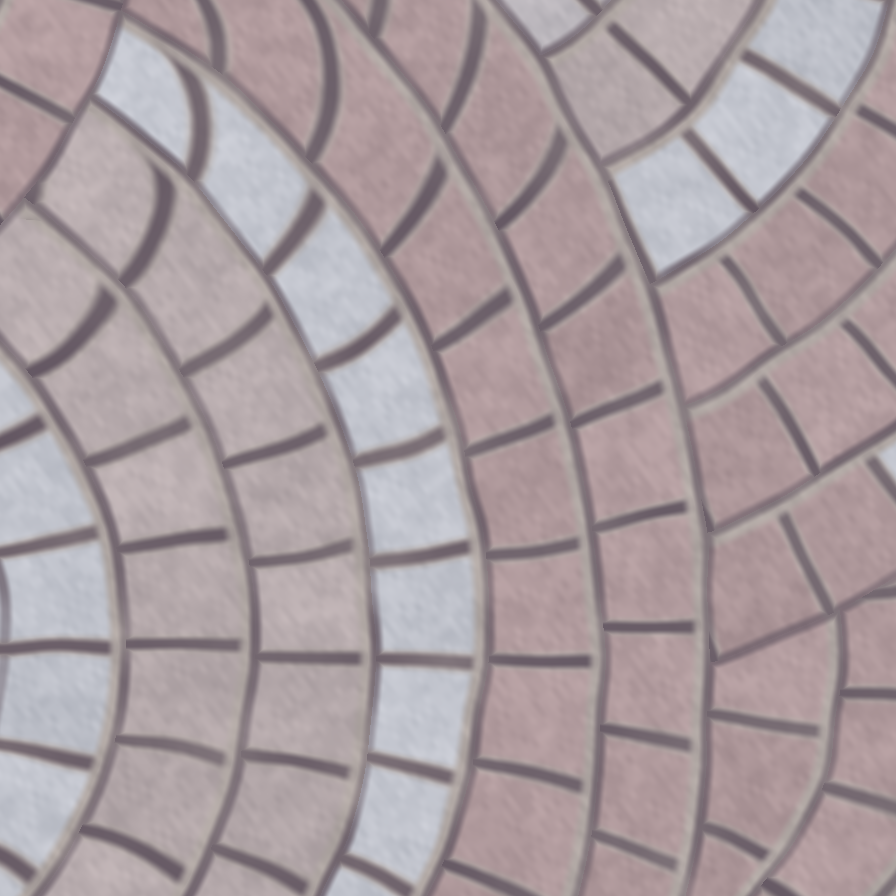
A WebGL 2 fragment shader for this texture:

```glsl
#version 300 es
precision highp float;
// Cobblestone paving: curved columns of setts meeting two fans of rings.

#define WARP 0.004          // wobble of the joints
#define SIDE_WIDTH 0.0045   // half width of shadows along a course
#define JOINT_WIDTH 0.0050  // half width of shadows across a course
#define BLUR 0.0060         // softness of all edges
#define MORTAR 0.0170       // width of the light mortar strip
#define RING_STEP 0.1400    // width of one fan ring
#define JOINT_TILT 1.55     // how fast the column joints turn
#define LEVEL_Y 0.715       // height (from the top) where joints lie flat
#define GRAIN 0.050         // strength of the stone texture

uniform vec2 u_resolution;
out vec4 fragColor;

const vec3 RED_STONE = vec3(0.685, 0.598, 0.608);
const vec3 PALE_STONE = vec3(0.715, 0.668, 0.676);
const vec3 WHITE_STONE = vec3(0.755, 0.765, 0.800);
const vec3 MORTAR_COLOR = vec3(0.690, 0.655, 0.640);
const vec3 SHADOW = vec3(0.390, 0.340, 0.385);

// Left edge of each column: rightmost x, its y from the top, arc radius.
const vec3 EDGES[9] = vec3[9](
  vec3(0.005, 0.715, 0.42), vec3(0.141, 0.715, 0.47), vec3(0.284, 0.715, 0.60),
  vec3(0.419, 0.715, 0.74), vec3(0.543, 0.690, 0.77), vec3(0.674, 0.755, 1.12),
  vec3(0.794, 0.730, 1.24), vec3(0.940, 0.742, 0.39), vec3(1.080, 0.742, 0.39));
// First joint and joint spacing in each column.
const vec2 ROWS[8] = vec2[8](
  vec2(0.607, 0.116), vec2(0.381, 0.113), vec2(0.271, 0.116), vec2(0.146, 0.1185),
  vec2(0.113, 0.125), vec2(0.085, 0.123), vec2(0.806, 0.134), vec2(0.777, 0.117));
// Angle of one joint in each ring of the right fan.
const float RING_PHASE[6] = float[6](0.80, 0.796, 0.726, 0.604, 0.536, 0.461);

const vec2 RIGHT_FAN = vec2(0.521, -0.130);
const vec2 LEFT_FAN = vec2(-0.391, -0.130);

// side, joint: distances to shadows; inner: distance to the mortar side
struct Stone { float side; float joint; float inner; float tone; vec2 id; };

float hash(vec2 p) {
  vec3 h = fract(vec3(p.xyx) * 0.1031);
  h += dot(h, h.yzx + 33.33);
  return fract((h.x + h.y) * h.z);
}

float noise(vec2 p) {
  vec2 i = floor(p), f = fract(p);
  f = f * f * (3.0 - 2.0 * f);
  return mix(mix(hash(i), hash(i + vec2(1, 0)), f.x),
             mix(hash(i + vec2(0, 1)), hash(i + vec2(1, 1)), f.x), f.y);
}

float edgeX(int i, float y) {
  vec3 e = EDGES[i];
  float dy = y - e.y;
  return e.x - e.z + sqrt(max(e.z * e.z - dy * dy, 0.0));
}

float edgeDistance(int i, vec2 q) {
  float slope = (q.y - EDGES[i].y) / EDGES[i].z;
  return (q.x - edgeX(i, q.y)) * sqrt(max(1.0 - slope * slope, 0.1));
}

Stone columnStone(vec2 q, int col) {
  float left = edgeDistance(col, q), right = -edgeDistance(col + 1, q);
  float middle = 0.5 * (edgeX(col, q.y) + edgeX(col + 1, q.y)) - 0.008;
  float tilt = JOINT_TILT * (q.y - LEVEL_Y);
  float t = (q.y - tilt * (q.x - middle) - ROWS[col].x) / ROWS[col].y;
  float joint = min(fract(t), 1.0 - fract(t)) * ROWS[col].y / sqrt(1.0 + tilt * tilt);
  float tone = (col == 0 || col == 3) ? 1.0 : (col < 3 ? 0.5 : 0.0);
  return Stone(min(abs(left), abs(right)), joint, right, tone, vec2(col, floor(t)));
}

Stone fanStone(vec2 q, vec2 center, float base, float turn) {
  vec2 d = q - center;
  float r = length(d), ring = clamp(floor((r - base) / RING_STEP), 0.0, 5.0);
  float inner = r - base - ring * RING_STEP;
  float angleStep = 0.1295 / (base + (ring + 0.5) * RING_STEP + 0.026);
  float t = (atan(d.x, d.y) - RING_PHASE[int(ring)] - turn) / angleStep;
  float joint = min(fract(t), 1.0 - fract(t)) * angleStep * r;
  float tone = ring == 2.0 ? 1.0 : (ring == 0.0 ? 0.75 : (ring == 1.0 ? 0.5 : 0.0));
  if (ring == 5.0 && t >= 1.0) tone = 1.0;
  return Stone(min(abs(inner), abs(RING_STEP - inner)), joint, inner, tone, vec2(ring + 20.0, floor(t)));
}

void main() {
  vec2 uv = gl_FragCoord.xy / u_resolution;
  vec2 q = vec2(uv.x, 1.0 - uv.y);
  vec2 p = q + WARP * (2.0 * vec2(noise(q * 15.0), noise(q * 15.0 + 40.0)) - 1.0);

  // Pick the course this point lies in
  int col = 0;
  for (int i = 1; i < 8; i++) {
    if (p.x < edgeX(i, p.y)) break;
    col = i;
  }
  float rightRim = length(p - RIGHT_FAN) - 0.909;
  float leftRim = length(p - LEFT_FAN) - 0.547;
  Stone s = columnStone(p, col);
  if (col >= 6) {
    if (rightRim < 0.0) s = fanStone(p, RIGHT_FAN, 0.069, 0.0);
    s.side = min(s.side, min(abs(rightRim), abs(edgeDistance(6, p))));
  }
  if (leftRim < 0.0) {
    s = fanStone(p, LEFT_FAN, 0.127, 0.332);
    s.tone = 0.0;
  }
  s.side = min(s.side, abs(leftRim));

  // Stone face with grain and a tint of its own
  vec3 color = s.tone < 0.5 ? mix(RED_STONE, PALE_STONE, s.tone * 2.0)
                            : mix(PALE_STONE, WHITE_STONE, s.tone * 2.0 - 1.0);
  color += 0.035 * (hash(s.id + 7.0) - 0.5);
  float grain = noise(mat2(0.8, 0.6, -0.6, 0.8) * q * vec2(150.0, 90.0)) + noise(q * 38.0) - 1.0;

  // Mortar strip, then the shadows in the joints
  float face = smoothstep(MORTAR - BLUR, MORTAR + BLUR, s.inner);
  color = mix(MORTAR_COLOR, color, face * smoothstep(0.004, 0.016, s.joint));
  color += GRAIN * grain * vec3(1.0, 0.95, 0.9);
  float sideShade = 1.0 - smoothstep(SIDE_WIDTH - BLUR * 0.5, SIDE_WIDTH + BLUR, s.side);
  float jointShade = 1.0 - smoothstep(JOINT_WIDTH - BLUR * 0.5, JOINT_WIDTH + BLUR, s.joint);
  sideShade *= 0.40 + 0.45 * noise(q * 17.0 + 9.0);
  jointShade *= (0.65 + 0.35 * noise(q * 12.0 + 3.0)) * mix(0.12, 1.0, face);
  color = mix(color, SHADOW, max(sideShade, jointShade));
  fragColor = vec4(color, 1.0);
}
```
